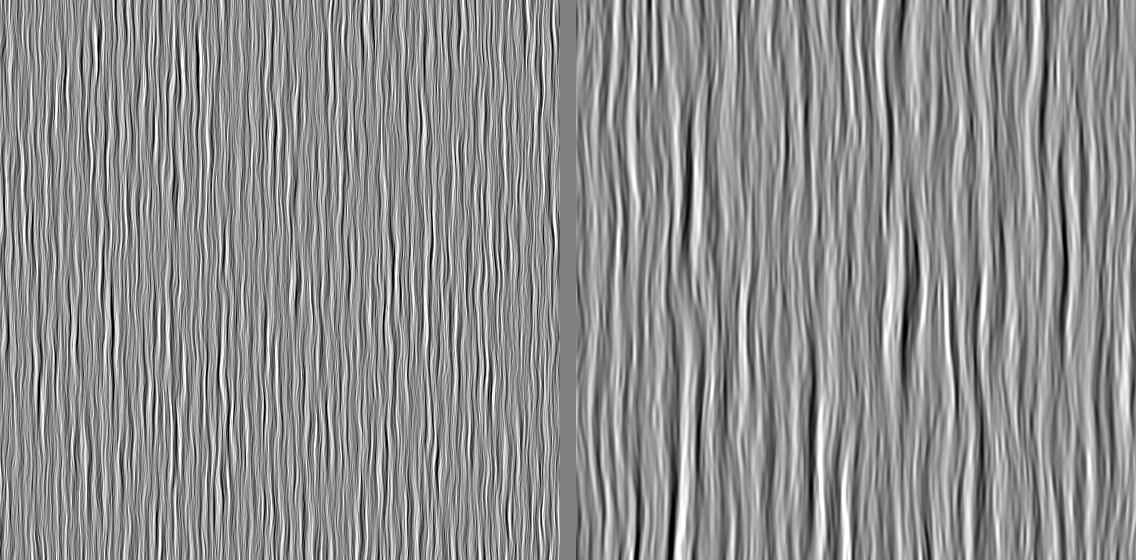
Left, the full canvas; right, a detail of the centre.
Give the GLSL for this texture, as a Shadertoy shader.

```glsl
#define BASE_GRAY 0.557
#define BROAD_CELLS vec2(92.0, 9.0)
#define THIN_CELLS vec2(175.0, 15.0)
#define GRAIN_CELLS vec2(310.0, 75.0)
#define BROAD_CONTRAST 0.29
#define THIN_CONTRAST 0.26
#define GRAIN_CONTRAST 0.18
#define WANDER 0.0012

vec3 hash3(vec2 cell, float seed) {
    vec3 p = fract(vec3(cell.xyx + seed) * vec3(0.1031, 0.1030, 0.0973));
    p += dot(p, p.yxz + 33.33);
    return fract((p.xxy + p.yzz) * p.zyx);
}

// One fibre per cell: a streak with opposite-toned flanks, tapered at both ends
float fibreProfile(vec2 offset) {
    vec2 squared = min(offset * offset, 1.0);
    vec2 falloff = (1.0 - squared) * (1.0 - squared);
    return (1.0 - 7.0 * squared.x) * falloff.x * falloff.y;
}

// Cellular sum of randomly placed light and dark fibres
float fibreLayer(vec2 uv, vec2 cells, float seed) {
    vec2 p = uv * cells;
    vec2 home = floor(p);
    float sum = 0.0;
    for (int j = -1; j <= 1; j++) {
        for (int i = -1; i <= 1; i++) {
            vec2 cell = home + vec2(i, j);
            vec3 rnd = hash3(cell, seed);
            float tone = 2.0 * rnd.z - 1.0;
            sum += tone * fibreProfile(p - cell - rnd.xy);
        }
    }
    return sum;
}

// Gentle sideways drift that varies across the canvas
float wander(vec2 uv) {
    return sin(uv.y * 37.0 + 5.0 * sin(uv.x * 23.0))
         + 0.6 * sin(uv.y * 71.0 + uv.x * 59.0 + 2.0 * sin(uv.x * 41.0));
}

void mainImage(out vec4 fragColor, in vec2 fragCoord) {
    vec2 uv = fragCoord / iResolution.y;
    uv.x += WANDER * wander(uv);

    float gray = BASE_GRAY;
    gray += BROAD_CONTRAST * fibreLayer(uv, BROAD_CELLS, 11.0);
    gray += THIN_CONTRAST * fibreLayer(uv, THIN_CELLS, 47.0);
    gray += GRAIN_CONTRAST * fibreLayer(uv, GRAIN_CELLS, 83.0);

    fragColor = vec4(vec3(clamp(gray, 0.0, 1.0)), 1.0);
}
```
